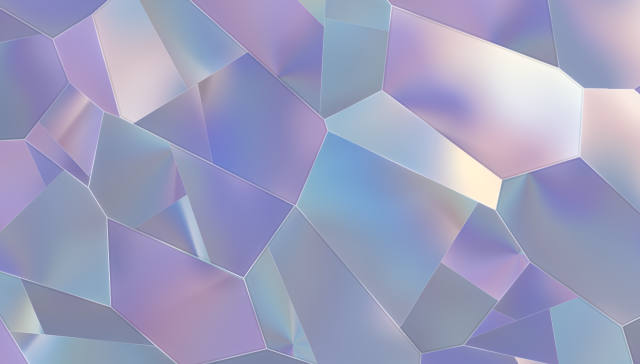
Give the GLSL for this background, as a Shadertoy shader.

```glsl
// Crumpled holographic foil: a stretched power diagram gives large straight-edged
// sheets, and creases fold them into triangles and quads. Each facet gets a soft
// conical sweep of pastel colour, a one-sided beam of light and a hairline rim.

const float TAU = 6.2831853;
const float FOLD_ANGLE = -0.62;             // direction of the long facets
const vec2  DENSITY = vec2(2.1, 3.7);       // sheets per canvas height, along and across
const float SIZE_VARIETY = 0.35;            // spread of the power weights
const vec2  CREASE_SHARE = vec2(0.85, 0.6); // chance of the first and second fold
const float RIM_WIDTH = 0.0013;
const float BEAM_LIGHT = 0.58;
const float SPECTRUM_GAIN = 0.17;
const vec2  SEED = vec2(17.0, 43.0);

const vec3 SLATE      = vec3(0.56, 0.59, 0.70);
const vec3 PERIWINKLE = vec3(0.52, 0.51, 0.74);
const vec3 AQUA       = vec3(0.60, 0.70, 0.79);
const vec3 LILAC      = vec3(0.67, 0.60, 0.78);
const vec3 BLUSH      = vec3(0.83, 0.76, 0.81);
const vec3 PEARL      = vec3(0.96, 0.94, 0.92);

vec4 hash4(vec2 p) {
    vec4 q = fract(p.xyxy * vec4(0.1031, 0.1030, 0.0973, 0.1099));
    q += dot(q, q.wzxy + 33.33);
    return fract((q.xxyz + q.yzzw) * q.zywx);
}

vec2 direction(float turn) { return vec2(cos(turn * TAU), sin(turn * TAU)); }

float cornerSlope(vec2 cell, vec2 offset) {
    return dot(direction(hash4(cell).x), offset);
}

float gradientNoise(vec2 p) {
    vec2 i = floor(p), f = p - i;
    vec2 u = f * f * f * (f * (f * 6.0 - 15.0) + 10.0);
    vec2 e = vec2(1.0, 0.0);
    return mix(mix(cornerSlope(i, f), cornerSlope(i + e, f - e), u.x),
               mix(cornerSlope(i + e.yx, f - e.yx), cornerSlope(i + 1.0, f - 1.0), u.x), u.y);
}

// Site position in xy, power weight in z
vec3 siteOf(vec2 cell) {
    vec4 h = hash4(cell + SEED);
    return vec3(cell + h.xy, SIZE_VARIETY * h.z);
}

float powerDistance(vec2 v, vec3 site) {
    vec2 d = v - site.xy;
    return dot(d, d) - site.z;
}

vec3 facetColor(vec2 r, vec2 id, float bias) {
    vec4 h = hash4(id + 91.0), k = hash4(id + 157.0);
    float warp = gradientNoise(r * 4.0 + h.xy * 40.0);

    // Angle around an apex beyond the facet: a fan of folds
    vec2 axis = direction(h.x), q = r + axis * mix(0.15, 0.32, h.y);
    float sweep = atan(axis.x * q.y - axis.y * q.x, dot(axis, q)) + 0.12 * warp;

    // Cool pastel tones, then pale ones where the facet faces the light
    float tone = 1.2 * (h.z - 0.5) + 0.35 * sweep + 0.5 * warp + 0.03;
    vec3 color = mix(SLATE, AQUA, smoothstep(0.12, 0.5, -tone));
    color = mix(color, PERIWINKLE, smoothstep(0.05, 0.35, tone));
    color = mix(color, LILAC, smoothstep(0.38, 0.7, tone));
    float lift = 0.75 * (h.w - 0.5) + 0.75 * bias + 0.4 * warp + 1.3 * dot(r, direction(k.x)) - 0.05;
    color *= 1.0 + 0.16 * clamp(lift, -0.6, 0.25);
    color = mix(color, BLUSH, smoothstep(0.14, 0.45, lift));
    color = mix(color, PEARL, smoothstep(0.36, 0.66, lift));

    // Beam: crisp on one side, fading slowly on the other
    float away = (sweep - (k.y - 0.5) * 0.9) * (k.z < 0.5 ? -1.0 : 1.0);
    float width = away < 0.0 ? 0.06 : 0.26;
    float reach = smoothstep(0.5, 0.08, length(q)) * smoothstep(0.3, 0.9, k.w);
    float beam = exp(-away * away / (width * width)) * reach;

    // Spectrum: peach through lilac to aqua, strongest beside the beam
    vec3 spectrum = cos(TAU * (0.9 * away + h.y + 0.8 * length(q) + vec3(0.0, 0.2, 0.45)));
    float band = exp(-away * away * 7.0) * smoothstep(0.3, 0.9, k.w);
    color += spectrum * vec3(1.0, 0.6, 0.8) * SPECTRUM_GAIN * (0.12 + 0.55 * band);
    return mix(color, vec3(1.0, 0.96, 0.92), BEAM_LIGHT * beam);
}

vec3 foil(vec2 p, float aspect) {
    vec2 along = vec2(cos(FOLD_ANGLE), sin(FOLD_ANGLE));
    vec2 v = DENSITY * vec2(dot(p, along), dot(p, vec2(-along.y, along.x)));
    vec2 base = floor(v), id = base;
    vec3 site = vec3(0.0);
    float nearest = 1e5, edge = 1e5;

    // Owning sheet
    for (int i = 0; i < 25; i++) {
        vec2 cell = base + vec2(i % 5 - 2, i / 5 - 2);
        vec3 s = siteOf(cell);
        float d = powerDistance(v, s);
        if (d < nearest) { nearest = d; site = s; id = cell; }
    }
    // Distance to its border, in canvas heights
    for (int i = 0; i < 25; i++) {
        vec2 cell = base + vec2(i % 5 - 2, i / 5 - 2);
        if (cell == id) continue;
        vec3 s = siteOf(cell);
        float gap = powerDistance(v, s) - nearest;
        edge = min(edge, 0.5 * gap / length(DENSITY * (s.xy - site.xy)));
    }

    // Two folds, the second made separately on each side of the first
    vec2 r = (v - site.xy) / DENSITY, facet = id;
    float crease = 1e5, turn = 0.0;
    for (int i = 0; i < 2; i++) {
        vec4 fold = hash4(facet + 211.0);
        if (fold.z > CREASE_SHARE[i]) continue;
        turn = i == 0 ? fold.x : turn + mix(0.12, 0.38, fold.x);
        float side = dot(r, direction(turn)) - 0.09 * (fold.y - 0.5);
        crease = min(crease, abs(side));
        facet += side > 0.0 ? vec2(37.0, 11.0) : vec2(5.0, 71.0);
    }
    float bias = 0.5 * (p.x / aspect + p.y) - 0.5;
    vec3 color = facetColor(r, facet, bias);

    // Rims: faint glow, shaded groove on some sides, bright uneven hairline
    float gleam = smoothstep(-0.3, 0.45, gradientNoise(p * 6.0 + 5.0));
    float groove = exp(-pow((edge - 0.004) / 0.002, 2.0)) * step(0.5, hash4(facet).w);
    color *= 1.0 - 0.10 * groove;
    color += 0.05 * gleam * exp(-edge / 0.010);
    float line = smoothstep(RIM_WIDTH * 1.6, RIM_WIDTH * 0.4, edge);
    line = max(line, 0.5 * smoothstep(RIM_WIDTH * 1.4, 0.0, crease));
    return mix(color, vec3(0.90, 0.90, 0.95), line * mix(0.2, 0.85, gleam));
}

void mainImage(out vec4 fragColor, in vec2 fragCoord) {
    vec3 sum = vec3(0.0);
    for (int i = 0; i < 4; i++) {           // 2 x 2 samples smooth the edges
        vec2 offset = vec2(i % 2, i / 2) * 0.5 - 0.25;
        sum += foil((fragCoord + offset) / iResolution.y, iResolution.x / iResolution.y);
    }
    fragColor = vec4(clamp(sum * 0.25, 0.0, 1.0), 1.0);
}
```
